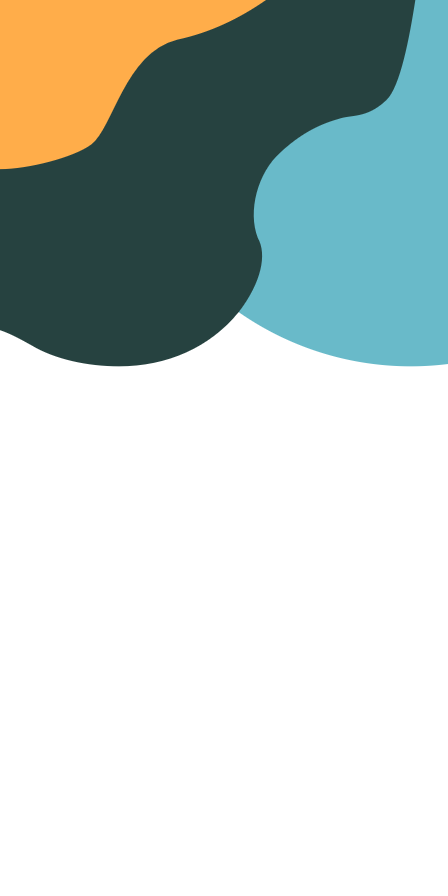
This background is drawn by a WebGL 2 fragment shader. Its source:

```glsl
#version 300 es
precision highp float;
// Flat organic blobs in amber, deep green and teal hanging over a white field.

uniform vec2 u_resolution;
out vec4 fragColor;

// Design grid spanning the whole canvas, y pointing down from the top edge.
const vec2 GRID = vec2(384.0, 768.0);
const int STEPS = 16;

const vec3 WHITE = vec3(1.0);
const vec3 GREEN = vec3(0.15, 0.26, 0.25);
const vec3 TEAL = vec3(0.41, 0.73, 0.79);
const vec3 AMBER = vec3(1.0, 0.68, 0.29);

// Outline state: x = nearest distance, y = inside sign (-1 inside, +1 outside).
const vec2 EMPTY = vec2(1e4, 1.0);

vec2 bezier(vec2 a, vec2 b, vec2 c, vec2 d, float t) {
    float s = 1.0 - t;
    return s * s * s * a + 3.0 * s * t * (s * b + t * c) + t * t * t * d;
}

// Adds one straight piece; flips the sign if a ray to the right crosses it.
vec2 addLine(vec2 state, vec2 p, vec2 a, vec2 b) {
    vec2 ab = b - a, ap = p - a;
    float h = clamp(dot(ap, ab) / dot(ab, ab), 0.0, 1.0);
    state.x = min(state.x, length(ap - h * ab));
    if ((a.y > p.y) != (b.y > p.y) && p.x < a.x + ab.x * ap.y / ab.y) {
        state.y = -state.y;
    }
    return state;
}

// Adds one cubic curve to the outline.
vec2 addCurve(vec2 state, vec2 p, vec2 a, vec2 b, vec2 c, vec2 d) {
    vec2 last = a;
    for (int i = 1; i <= STEPS; i++) {
        vec2 next = bezier(a, b, c, d, float(i) / float(STEPS));
        state = addLine(state, p, last, next);
        last = next;
    }
    return state;
}

float circle(vec2 p, vec2 center, float radius) {
    return length(p - center) - radius;
}

// Wavy corner shape, open towards the top left.
float amberBlob(vec2 p) {
    vec2 s = EMPTY;
    s = addCurve(s, p, vec2(0, 145), vec2(24, 145), vec2(63, 135), vec2(78, 124));
    s = addCurve(s, p, vec2(78, 124), vec2(97, 110), vec2(107, 45), vec2(152, 34));
    s = addCurve(s, p, vec2(152, 34), vec2(180, 28), vec2(205, 16), vec2(228, 0));
    return s.x * s.y;
}

// Large lobed shape, from the top edge round to the left edge.
float greenBlob(vec2 p) {
    vec2 s = EMPTY;
    // Shoulder and waist
    s = addCurve(s, p, vec2(356, 0), vec2(351, 32), vec2(343, 75), vec2(331, 86));
    s = addCurve(s, p, vec2(331, 86), vec2(314, 102), vec2(301, 98), vec2(290, 102));
    s = addCurve(s, p, vec2(290, 102), vec2(272, 107), vec2(256, 116), vec2(240, 131));
    s = addCurve(s, p, vec2(240, 131), vec2(221, 148), vec2(212, 181), vec2(221, 204));
    // Rounded lower lobe
    s = addCurve(s, p, vec2(221, 204), vec2(229, 218), vec2(224, 242), vec2(205, 267));
    s = addCurve(s, p, vec2(205, 267), vec2(180, 298), vec2(143, 314), vec2(102, 314));
    s = addCurve(s, p, vec2(102, 314), vec2(75, 314), vec2(47, 308), vec2(27, 296));
    s = addCurve(s, p, vec2(27, 296), vec2(18, 291), vec2(9, 286), vec2(0, 283));
    return s.x * s.y;
}

// Paints a shape over a colour with an edge one pixel wide.
vec3 paint(vec3 base, vec3 color, float dist, float pixel) {
    return mix(base, color, clamp(0.5 - dist / pixel, 0.0, 1.0));
}

void main() {
    vec2 uv = gl_FragCoord.xy / u_resolution;
    vec2 p = vec2(uv.x, 1.0 - uv.y) * GRID;
    float pixel = GRID.x / u_resolution.x;

    // Layers from back to front
    vec3 color = WHITE;
    color = paint(color, TEAL, circle(p, vec2(352, 57), 257.0), pixel);
    color = paint(color, GREEN, greenBlob(p), pixel);
    color = paint(color, AMBER, amberBlob(p), pixel);
    fragColor = vec4(color, 1.0);
}
```
